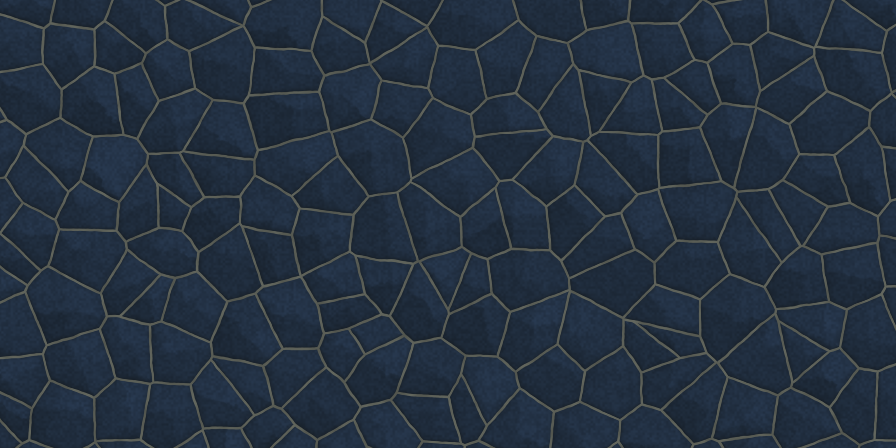
This texture is drawn by a WebGL 2 fragment shader. Its source:

```glsl
#version 300 es
precision highp float;
// Dark blue faceted stones of irregular size, divided by thin olive-grey seams.

uniform vec2 u_resolution;
out vec4 fragColor;

const float CELLS = 8.7;            // stones per canvas height
const float SEAM_HALF = 0.0027;     // half width of a seam
const float SHADOW_REACH = 0.0055;  // falloff of the dark rim
const float SHADOW_AMOUNT = 0.75;
const float WOBBLE = 0.0035;        // waviness of the seams
const float WOBBLE_FREQ = 26.0;
const float FACET_SHARPNESS = 45.0;
const float FACET_ROUGHNESS = 0.16;
const float GRAIN_FREQ = 190.0;
const float GRAIN_AMOUNT = 0.20;
const vec2 LIGHT_DIR = vec2(0.5, 0.866);
const vec3 STONE_DARK = vec3(0.108, 0.153, 0.207);
const vec3 STONE_LIGHT = vec3(0.145, 0.207, 0.290);
const vec3 SHADOW_COLOR = vec3(0.080, 0.105, 0.130);
const vec3 SEAM_COLOR = vec3(0.370, 0.382, 0.345);

float hash(vec2 p) {
    return fract(sin(dot(p, vec2(127.1, 311.7))) * 43758.5453);
}

vec2 hash2(vec2 p) {
    return vec2(hash(p), hash(p + vec2(37.2, 91.7)));
}

float valueNoise(vec2 p) {
    vec2 i = floor(p), f = fract(p);
    f = f * f * (3.0 - 2.0 * f);
    return mix(mix(hash(i), hash(i + vec2(1, 0)), f.x),
               mix(hash(i + vec2(0, 1)), hash(i + vec2(1, 1)), f.x), f.y);
}

float fbm(vec2 p) {
    float sum = 0.0, amp = 0.5;
    for (int i = 0; i < 4; i++) {
        sum += amp * valueNoise(p);
        p = p * 2.03 + 17.3;
        amp *= 0.5;
    }
    return sum;
}

// Finds the nearest seed, then the nearest border and its outward normal.
float voronoi(vec2 p, out vec2 id, out vec2 toSeed, out vec2 normal) {
    vec2 base = floor(p);
    float nearest = 1e5;
    for (int y = -2; y <= 2; y++)
    for (int x = -2; x <= 2; x++) {
        vec2 cell = base + vec2(x, y);
        vec2 r = cell + hash2(cell) - p;
        float d = dot(r, r);
        if (d < nearest) { nearest = d; id = cell; toSeed = r; }
    }
    float border = 1e5;
    normal = vec2(0, 1);
    for (int y = -3; y <= 3; y++)
    for (int x = -3; x <= 3; x++) {
        vec2 cell = id + vec2(x, y);
        vec2 r = cell + hash2(cell) - p;
        vec2 across = r - toSeed;
        if (dot(across, across) > 1e-5) {
            vec2 n = normalize(across);
            float d = dot(0.5 * (r + toSeed), n);
            if (d < border) { border = d; normal = n; }
        }
    }
    return border;
}

// Brightness of a rough chipped face: several tilted planes, softly joined.
float facetTone(vec2 local, vec2 id) {
    vec2 rough = vec2(fbm(local * 5.0 + id * 7.1), fbm(local * 5.0 + id * 3.7 + 50.0));
    local += FACET_ROUGHNESS * 2.0 * (rough - 0.47) + 0.35 * (hash2(id + 5.5) - 0.5);
    float turn = 6.2832 * hash(id + 8.3);
    float sum = 0.0, total = 0.0;
    for (int i = 0; i < 4; i++) {
        float k = float(i);
        float angle = turn + 1.5708 * (k + 0.7 * hash(id + 11.0 * k));
        vec2 dir = vec2(cos(angle), sin(angle));
        float weight = exp(FACET_SHARPNESS * clamp(dot(local, dir), -1.0, 1.0));
        float tone = 0.55 + 0.32 * dot(dir, LIGHT_DIR) + 0.3 * (hash(id + 23.0 * k) - 0.5);
        sum += weight * tone;
        total += weight;
    }
    return sum / total;
}

void main() {
    vec2 uv = gl_FragCoord.xy / u_resolution.y;
    float pixel = 1.0 / u_resolution.y;

    // Stone layout with slightly wavy borders
    vec2 wave = vec2(fbm(uv * WOBBLE_FREQ), fbm(uv * WOBBLE_FREQ + 40.0)) - 0.47;
    vec2 id, toSeed, normal;
    float border = voronoi((uv + 2.0 * WOBBLE * wave) * CELLS, id, toSeed, normal) / CELLS;

    // Faces, mottling and fine grain
    float tone = facetTone(-toSeed, id) + 0.12 * (hash(id + 2.9) - 0.5);
    tone += 0.25 * (fbm(uv * 22.0 + 9.0) - 0.47);
    vec3 color = mix(STONE_DARK, STONE_LIGHT, clamp(tone, -0.15, 1.15));
    color *= 1.0 + GRAIN_AMOUNT * (valueNoise(uv * GRAIN_FREQ) - 0.5);

    // Dark rim, deepest on the side facing away from the light
    float side = 0.6 - 0.4 * dot(normal, LIGHT_DIR);
    float rim = exp(-max(border - SEAM_HALF, 0.0) / SHADOW_REACH);
    color = mix(color, SHADOW_COLOR, SHADOW_AMOUNT * side * rim);

    // Seams
    float seam = 1.0 - smoothstep(SEAM_HALF - 0.6 * pixel, SEAM_HALF + 0.6 * pixel, border);
    float seamWear = 0.9 + 0.2 * valueNoise(uv * 60.0);
    color = mix(color, SEAM_COLOR * seamWear, seam * 0.94);

    fragColor = vec4(color, 1.0);
}
```
